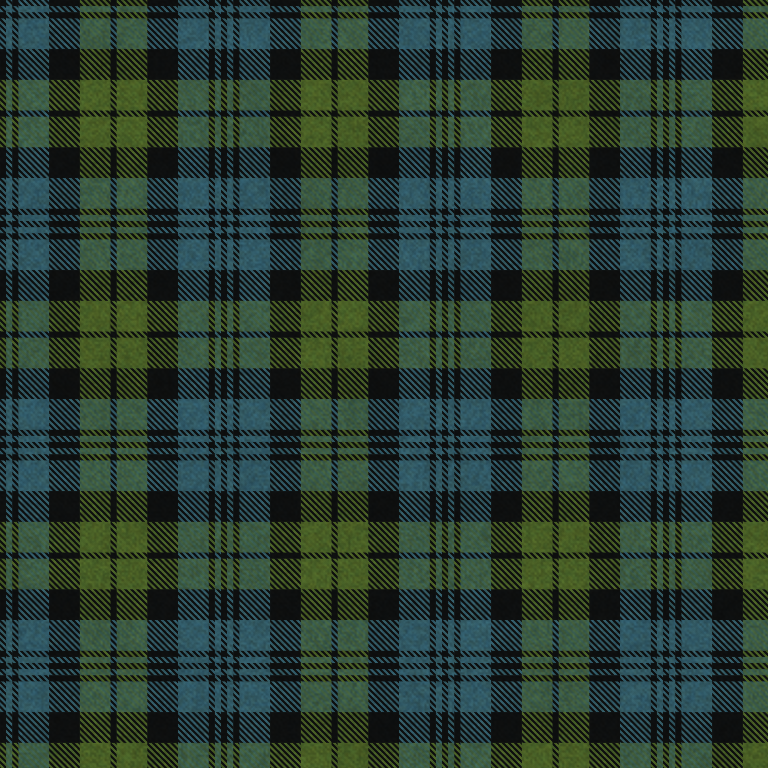
This pattern is drawn by a WebGL 2 fragment shader. Its source:

```glsl
#version 300 es
precision highp float;
// Woven tartan in blue, olive and black. One mirrored stripe sequence of 36 units
// colours both warp and weft; a diagonal twill picks which of the two shows.
// Fine wool grain and faint uneven dye vary the cloth from repeat to repeat.

#define REPEATS 3.475      // setts across the canvas
#define SETT 36.0          // stripe units in one sett
#define OLIVE_CENTRE 18.5  // mirror line of the sett, in units
#define TWILL_PHASE 0.1    // shift of the diagonal ribs
#define GRAIN 0.22         // strength of the wool speckle
#define DYE_DRIFT 0.06     // strength of the slow shade variation
#define BLUE vec3(0.192, 0.347, 0.390)
#define OLIVE vec3(0.282, 0.368, 0.145)
#define BLACK vec3(0.052, 0.058, 0.058)

uniform vec2 u_resolution;
out vec4 fragColor;

float hash(vec2 p) {
    vec3 q = fract(vec3(p.xyx) * 0.1031);
    q += dot(q, q.yzx + 33.33);
    return fract((q.x + q.y) * q.z);
}

float valueNoise(vec2 p) {
    vec2 cell = floor(p);
    vec2 f = fract(p);
    f = f * f * (3.0 - 2.0 * f);
    float low = mix(hash(cell), hash(cell + vec2(1, 0)), f.x);
    float high = mix(hash(cell + vec2(0, 1)), hash(cell + vec2(1, 1)), f.x);
    return mix(low, high, f.y);
}

// Soft-edged stripe around a centre line.
float stripe(float d, float centre, float halfWidth, float soft) {
    return 1.0 - smoothstep(-soft, soft, abs(d - centre) - halfWidth);
}

// Colour of the thread lying at position u; d runs from olive centre to blue centre.
vec3 threadColour(float u, float soft) {
    float d = abs(mod(u - OLIVE_CENTRE + 0.5 * SETT, SETT) - 0.5 * SETT);
    float dark = stripe(d, 0.0, 0.5, soft);          // line through olive
    dark = max(dark, stripe(d, 8.0, 2.5, soft));     // broad bar
    dark = max(dark, stripe(d, 16.0, 0.5, soft));    // outer lines through blue
    dark = max(dark, stripe(d, 18.0, 0.5, soft));    // middle line through blue
    return mix(mix(OLIVE, BLUE, step(8.0, d)), BLACK, dark);
}

void main() {
    // Stripe units, counted from the upper left corner.
    float unitsPerCanvas = REPEATS * SETT;
    vec2 p = gl_FragCoord.xy / u_resolution.y;
    vec2 cloth = vec2(p.x, 1.0 - p.y) * unitsPerCanvas;
    float pixel = unitsPerCanvas / u_resolution.y;
    float soft = max(0.6 * pixel, 0.07);

    // Stripes across and down.
    vec3 warp = threadColour(cloth.x, soft);
    vec3 weft = threadColour(cloth.y, soft);

    // Diagonal ribs, one per unit, half warp and half weft.
    float rib = abs(fract(cloth.x - cloth.y + TWILL_PHASE) - 0.5) - 0.25;
    float ribSoft = max(0.7 * pixel, 0.11);
    float warpOnTop = smoothstep(-ribSoft, ribSoft, rib);

    // Threads of like brightness blend; dark against light stays crisp.
    float contrast = smoothstep(0.03, 0.16, abs(warp.g - weft.g));
    vec3 colour = mix(weft, warp, mix(0.5, warpOnTop, mix(0.25, 1.0, contrast)));

    // Faint relief of the ribs where both threads match.
    colour *= 1.0 + 0.05 * (warpOnTop - 0.5) * (1.0 - contrast);

    // Wool speckle with a slight tint, then slow dye drift.
    float speckle = valueNoise(cloth * 2.9) + 0.5 * valueNoise(cloth * 1.3 + 71.0) - 0.75;
    float tint = valueNoise(cloth * 1.7 + 190.0) - 0.5;
    colour *= 1.0 + GRAIN * speckle + 0.10 * tint * vec3(1.0, 0.0, -1.0);
    colour *= 1.0 + DYE_DRIFT * (valueNoise(cloth * 0.12 + 40.0) - 0.5);

    fragColor = vec4(clamp(colour, 0.0, 1.0), 1.0);
}
```
